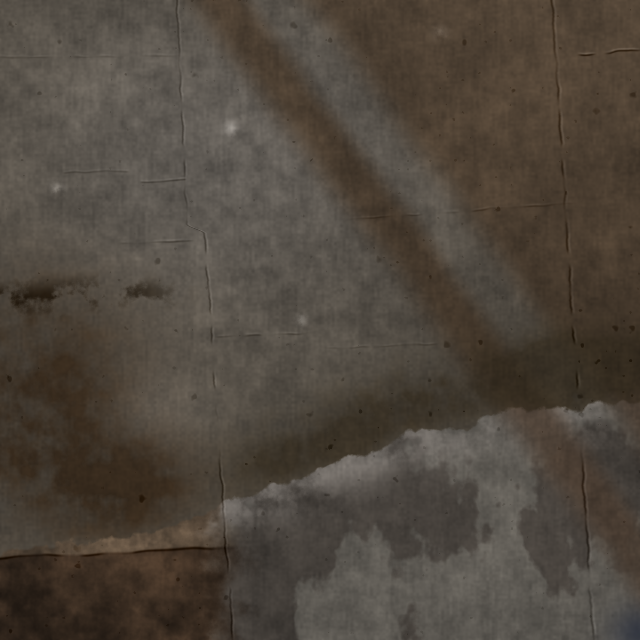
Give the GLSL for this texture, as a Shadertoy shader.

```glsl
// Weathered concrete wall with board seams, damp stains, bare plaster and slanting soft light.

float hash(vec2 p) {
    return fract(sin(dot(p, vec2(127.1, 311.7))) * 43758.5453);
}

float noise(vec2 p) {
    vec2 i = floor(p), f = fract(p);
    f = f * f * (3.0 - 2.0 * f);
    return mix(mix(hash(i), hash(i + vec2(1, 0)), f.x),
               mix(hash(i + vec2(0, 1)), hash(i + vec2(1, 1)), f.x), f.y);
}

float fbm(vec2 p) {
    float sum = 0.0, amp = 0.5;
    for (int i = 0; i < 5; i++) {
        sum += amp * noise(p);
        p = mat2(1.6, 1.2, -1.2, 1.6) * p + 7.3;
        amp *= 0.5;
    }
    return sum;
}

float blob(vec2 p, vec2 centre, vec2 radius) {
    vec2 q = (p - centre) / radius;
    return exp(-dot(q, q));
}

float line(float d, float width) {
    return exp(-d * d / (width * width));
}

// Dark groove with a pale lip on its positive side
float groove(float d, float width) {
    return 0.5 * line(d - 2.0 * width, width) - line(d, width);
}

// Worn joint from a to b
float ledge(vec2 p, vec2 a, vec2 b) {
    float t = (p.x - a.x) / (b.x - a.x);
    float span = smoothstep(-0.04, 0.04, t) * (1.0 - smoothstep(0.96, 1.04, t));
    float d = p.y - mix(a.y, b.y, t) + 0.003 * (noise(p * 60.0) - 0.5);
    return span * groove(d, 0.0015) * smoothstep(0.1, 0.8, noise(p * 48.0));
}

// Scattered ragged pits, one per cell at most
float pits(vec2 p, float cells, float density) {
    vec2 q = p * cells, id = floor(q);
    vec2 centre = 0.35 + 0.3 * vec2(hash(id + 3.1), hash(id + 8.7));
    float d = length(fract(q) - centre) + 0.22 * (noise(q * 5.0) - 0.5);
    float radius = mix(0.04, 0.2, hash(id + 5.3));
    return step(hash(id), density) * (1.0 - smoothstep(radius * 0.3, radius * 1.4, d));
}

float lightMask(vec2 p) {
    float s = p.x - 0.75 * (1.0 - p.y) + 0.012 * (noise(p * 14.0) - 0.5);
    float beam = smoothstep(0.36, 0.415, s) * (1.0 - smoothstep(0.445, 0.515, s));
    return 1.0 - smoothstep(0.265, 0.335, s) + beam;
}

float plasterEdge(float x) {
    return 0.134 + 0.26 * x - 0.018 * sin(7.0 * x) + 0.028 * (fbm(vec2(x * 22.0, 4.0)) - 0.5);
}

void mainImage(out vec4 fragColor, in vec2 fragCoord) {
    vec2 p = fragCoord / iResolution.xy;
    float cloud = fbm(p * 7.0), grit = fbm(p * 42.0 + 11.0);
    float mottle = cloud + 0.6 * (grit - 0.5);
    float lit = lightMask(p);

    // Concrete in light and shade
    vec3 litWall = mix(vec3(0.335, 0.31, 0.275), vec3(0.39, 0.37, 0.345),
                       blob(p, vec2(0.36, 0.76), vec2(0.32, 0.25)));
    vec3 shadeWall = mix(vec3(0.255, 0.205, 0.155), vec3(0.31, 0.258, 0.205), p.y);
    vec3 col = mix(shadeWall, litWall, lit);

    // Damp stains above the plaster
    float rust = blob(p, vec2(0.02, 0.37), vec2(0.18, 0.17))
               + 0.9 * blob(p, vec2(0.18, 0.24), vec2(0.13, 0.08));
    col = mix(col, vec3(0.19, 0.14, 0.09), clamp(rust * 2.1 * (mottle - 0.06), 0.0, 0.9));
    col += 0.06 * blob(p, vec2(0.25, 0.36), vec2(0.08, 0.06));
    float edge = plasterEdge(p.x) + 0.022 * (grit - 0.5);
    float damp = line(p.y - edge - 0.045, 0.06) * smoothstep(0.28, 0.46, p.x)
               + 0.7 * blob(p, vec2(0.94, 0.44), vec2(0.18, 0.06));
    col = mix(col, vec3(0.18, 0.15, 0.105), clamp(damp * 1.7 * (mottle - 0.05), 0.0, 0.8));
    float tide = line(p.y - 0.515 - 0.04 * cloud, 0.022) * (1.0 - smoothstep(0.2, 0.34, p.x));
    col -= 0.16 * tide * smoothstep(0.4, 0.65, grit);

    // Exposed plaster, brown at the left and grey at the right
    float depth = edge - p.y;
    float grey = smoothstep(0.31, 0.38, p.x + 0.12 * (mottle - 0.5));
    float flake = smoothstep(0.44, 0.54, fbm(p * vec2(13.0, 9.0) + 2.7) + 0.25 * (grit - 0.5)
                + 0.25 * blob(p, vec2(0.63, 0.18), vec2(0.16, 0.08))
                + 0.25 * blob(p, vec2(0.43, 0.06), vec2(0.09, 0.12))
                - 0.25 * blob(p, vec2(0.76, 0.04), vec2(0.25, 0.09)));
    vec3 greyPlaster = mix(vec3(0.365, 0.35, 0.325), vec3(0.265, 0.245, 0.225), flake);
    float rim = line(depth - 0.015, 0.04) * smoothstep(0.25, 0.65, mottle);
    greyPlaster = mix(greyPlaster, vec3(0.44, 0.42, 0.4), 0.85 * rim);
    greyPlaster = mix(greyPlaster, vec3(0.28, 0.225, 0.18), 0.8 * (1.0 - clamp(lit, 0.0, 1.0)));
    float crackY = 0.128 + 0.05 * p.x + 0.006 * (noise(p * 30.0) - 0.5);
    vec3 brownPlaster = mix(vec3(0.235, 0.18, 0.135), vec3(0.33, 0.275, 0.22),
                            smoothstep(-0.002, 0.004, p.y - crackY)) * (0.6 + 0.8 * mottle);
    col = mix(col, mix(brownPlaster, greyPlaster, grey), smoothstep(-0.003, 0.003, depth));
    col -= 0.14 * line(p.y - crackY, 0.002) * (1.0 - smoothstep(0.34, 0.36, p.x)) * smoothstep(0.1, 0.6, noise(p * 35.0));

    // Vertical board seams
    float wobble = 0.006 * (fbm(vec2(p.y * 50.0, 2.0)) - 0.5);
    float leftX = mix(0.32 + 0.07 * (0.62 - p.y), 0.276 + 0.045 * (1.0 - p.y), smoothstep(0.635, 0.65, p.y));
    float rightX = 0.862 + 0.065 * (1.0 - p.y);
    float wear = smoothstep(0.15, 0.8, noise(vec2(p.y * 42.0, 6.0)));
    col += 0.11 * wear * (groove(p.x - leftX - wobble, 0.0016) + groove(p.x - rightX + wobble, 0.0019));

    // Horizontal joints
    float joints = 0.5 * ledge(p, vec2(0, 0.91), vec2(0.276, 0.912))
                 + 0.6 * ledge(p, vec2(0.1, 0.73), vec2(0.2, 0.732))
                 + ledge(p, vec2(0.22, 0.714), vec2(0.29, 0.719))
                 + ledge(p, vec2(0.19, 0.62), vec2(0.32, 0.624))
                 + 0.8 * ledge(p, vec2(0.34, 0.473), vec2(0.5, 0.48))
                 + 0.5 * ledge(p, vec2(0.51, 0.455), vec2(0.68, 0.462))
                 + 0.6 * ledge(p, vec2(0.55, 0.657), vec2(0.89, 0.682))
                 + 1.5 * ledge(p, vec2(0.87, 0.911), vec2(1, 0.922));
    col += 0.1 * joints;

    // Chips, pits, woven grain and mottling
    float chips = blob(p, vec2(0.36, 0.8), vec2(0.011)) + blob(p, vec2(0.09, 0.703), vec2(0.011))
                + blob(p, vec2(0.47, 0.5), vec2(0.01)) + 0.6 * blob(p, vec2(0.688, 0.948), vec2(0.012));
    col += 0.16 * chips * smoothstep(0.25, 0.6, grit);
    col -= 0.08 * pits(p, 38.0, 0.03 + 0.2 * clamp(damp, 0.0, 1.0)) + 0.05 * pits(p + 0.37, 80.0, 0.05);
    float weave = noise(p * vec2(240.0, 50.0)) + 0.6 * noise(p * vec2(70.0, 240.0)) + noise(p * 210.0) - 1.3;
    col *= 1.0 + 0.09 * weave + 0.38 * (cloud - 0.48) + 0.34 * (grit - 0.48);
    col = mix(col, vec3(0.16, 0.18, 0.23), 0.8 * blob(p, vec2(1, 0.01), vec2(0.045, 0.04)));

    fragColor = vec4(clamp(col, 0.0, 1.0), 1.0);
}
```
